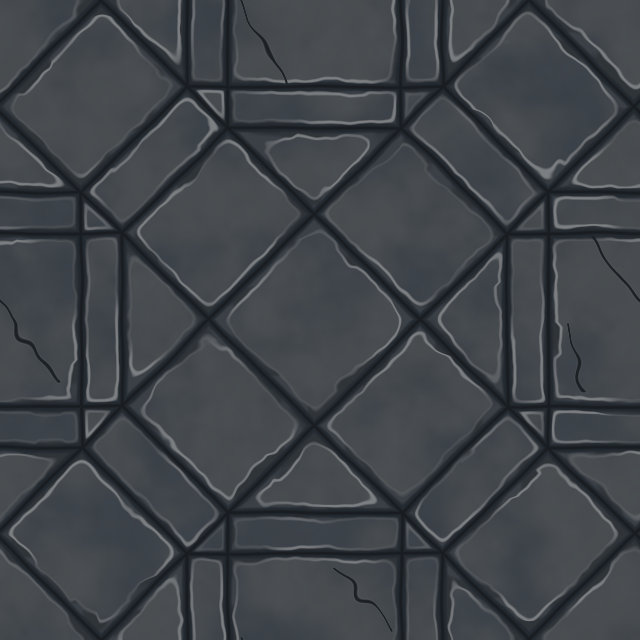
This pattern is drawn by a WebGL 1 fragment shader. Its source:

```glsl
precision highp float;
// Worn slate paving: octagons of diamond stones, framed squares and diagonal bars.

uniform vec2 u_resolution;

const float DIAMOND = 0.1654;               // half diagonal of the central diamond
const float SIDE = 0.1354;                  // half side of octagon and square
const float APOTHEM = DIAMOND + SIDE;       // octagon centre to straight side
const float REACH = DIAMOND + 2.0 * SIDE;   // octagon limit on |x| + |y|
const float FRAME = 0.5 - APOTHEM;          // square centre to outside of its frame
const float DIAG = 0.70711;

const vec3 SEAM = vec3(0.135, 0.16, 0.185);
const vec3 BEVEL = vec3(0.215, 0.237, 0.26);
const vec3 FACE_COOL = vec3(0.238, 0.26, 0.288);
const vec3 FACE_WARM = vec3(0.285, 0.302, 0.315);
const vec3 RIM = vec3(0.50, 0.51, 0.52);

struct Stone {
  vec4 edges;    // distance to each bounding joint
  float seed;
  float size;    // scale of wear and corner rounding
  float tone;
};

float hash(vec2 p) {
  return fract(sin(dot(p, vec2(127.1, 311.7))) * 43758.5453);
}

float noise(vec2 p) {
  vec2 i = floor(p), f = fract(p);
  f = f * f * (3.0 - 2.0 * f);
  return mix(mix(hash(i), hash(i + vec2(1, 0)), f.x),
             mix(hash(i + vec2(0, 1)), hash(i + vec2(1, 1)), f.x), f.y);
}

float fbm(vec2 p) {
  float sum = 0.0, amp = 0.5;
  for (int i = 0; i < 4; i++) {
    sum += amp * noise(p);
    p = p * 2.03 + 17.0;
    amp *= 0.5;
  }
  return sum / 0.9375;
}

// Offset from the nearest point of a unit lattice through c
vec2 wrap(vec2 p, vec2 c) { return fract(p - c + 0.5) - 0.5; }

float hardMin(vec4 d) { return min(min(d.x, d.y), min(d.z, d.w)); }

float softMin(vec4 d, float r) { return -r * log(dot(exp(-d / r), vec4(1.0))); }

// Straight and slanted side distances of an octagonal cell
vec2 cellSides(vec2 p, float flatLimit, float slantLimit) {
  vec2 a = abs(p);
  return vec2(flatLimit - max(a.x, a.y), (slantLimit - a.x - a.y) * DIAG);
}

Stone octagonStone(vec2 p, vec2 sides, float family) {
  vec2 t = vec2(p.x + p.y, p.x - p.y);
  vec2 id = sign(t) * step(DIAMOND, abs(t));
  return Stone(vec4(abs(abs(t) - DIAMOND) * DIAG, sides),
               dot(id, vec2(3.1, 11.3)) + family, 1.0, 0.0);
}

Stone squareStone(vec2 p, vec2 sides, float family) {
  vec2 outer = step(SIDE, abs(p));
  float count = outer.x + outer.y;
  float size = count < 0.5 ? 0.85 : (count < 1.5 ? 0.5 : 0.25);
  return Stone(vec4(abs(abs(p) - SIDE), sides),
               dot(sign(p) * outer, vec2(5.7, 13.9)) + family, size, -0.35 * min(count, 1.0));
}

Stone barStone(vec2 p) {
  vec2 b = abs(p) - 0.25;
  vec2 d = vec2(0.5 - REACH, DIAMOND) * DIAG - abs(vec2(b.x + b.y, b.x - b.y)) * DIAG;
  return Stone(vec4(d, 1.0, 1.0), dot(sign(p), vec2(4.3, 9.1)) + 80.0, 0.6, -0.3);
}

float crack(vec2 p, vec2 a, vec2 b) {
  p += 0.022 * (vec2(noise(p * 32.0), noise(p * 32.0 + 9.0)) - 0.5);
  vec2 ab = b - a;
  return length(p - a - ab * clamp(dot(p - a, ab) / dot(ab, ab), 0.0, 1.0));
}

void main() {
  vec2 uv = gl_FragCoord.xy / u_resolution;
  float px = 1.0 / min(u_resolution.x, u_resolution.y);
  vec2 p = uv - vec2(0.492, 0.5);
  p += 0.004 * (vec2(noise(uv * 16.0), noise(uv * 16.0 + 31.0)) - 0.5);

  // Pick the stone under this point
  vec2 o1 = wrap(p, vec2(0.0)), o2 = wrap(p, vec2(0.5));
  vec2 q1 = wrap(p, vec2(0.5, 0.0)), q2 = wrap(p, vec2(0.0, 0.5));
  vec2 so1 = cellSides(o1, APOTHEM, REACH), so2 = cellSides(o2, APOTHEM, REACH);
  vec2 sq1 = cellSides(q1, FRAME, FRAME + SIDE), sq2 = cellSides(q2, FRAME, FRAME + SIDE);
  Stone s = barStone(o1);
  if (min(so1.x, so1.y) > 0.0) s = octagonStone(o1, so1, 20.0);
  else if (min(so2.x, so2.y) > 0.0) s = octagonStone(o2, so2, 40.0);
  else if (min(sq1.x, sq1.y) > 0.0) s = squareStone(q1, sq1, 100.0);
  else if (min(sq2.x, sq2.y) > 0.0) s = squareStone(q2, sq2, 130.0);

  // Rounded outline with wavering, chipped edges
  vec2 n = uv + s.seed;
  float joint = hardMin(s.edges);
  float chips = smoothstep(0.62, 0.78, noise(n * 17.0 + 5.0));
  float wear = 0.009 * noise(n * 23.0) + 0.004 * noise(n * 65.0) + 0.007 * chips;
  float edge = softMin(s.edges, 0.007 * s.size) - 0.006 - wear * s.size;

  // Joint, bevel and mottled face
  float mottle = fbm(uv * 9.0 + s.seed);
  float brush = fbm(uv * vec2(34.0, 26.0) + s.seed);
  vec3 face = mix(FACE_COOL, FACE_WARM, smoothstep(0.22, 0.62, mottle + 0.4 * s.tone));
  face += 0.025 * (brush - 0.5);
  float facet = smoothstep(0.4, 0.6, noise(n * 28.0 + 3.0));
  vec3 bevel = mix(BEVEL * 0.86, BEVEL * 1.06, facet);
  vec3 color = mix(SEAM, bevel, smoothstep(0.004, 0.010, joint + 0.004 * (brush - 0.5)));
  color *= mix(0.72, 1.0, smoothstep(0.0008, 0.0025 + px, joint));
  color = mix(color, face, smoothstep(-px, px, edge));

  // Pale worn rim, uneven in strength
  float rim = 1.0 - smoothstep(0.0006, 0.0022 + px, abs(edge));
  color = mix(color, RIM, rim * mix(0.2, 0.95, smoothstep(0.25, 0.75, noise(n * 11.0 + 7.0))));

  // Cracks across the framed squares
  float c1 = min(crack(q1, vec2(-0.068, 0.122), vec2(0.11, -0.10)),
                 crack(q1, vec2(-0.10, -0.008), vec2(-0.08, -0.112)));
  float c2 = min(crack(q2, vec2(-0.115, 0.0), vec2(-0.05, -0.125)),
                 crack(q2, vec2(0.035, 0.115), vec2(0.12, 0.023)));
  float c = min(c1, c2);
  color = mix(color, RIM, 0.22 * (1.0 - smoothstep(0.002, 0.004, c)) * step(0.0, edge));
  color = mix(color, SEAM * 0.8, 1.0 - smoothstep(0.0008, 0.0016 + px, c));

  gl_FragColor = vec4(color, 1.0);
}
```
